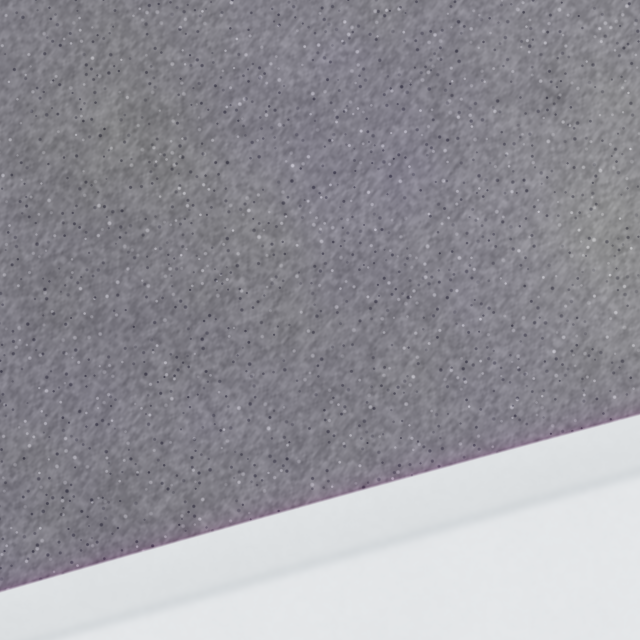
This texture is drawn by a Shadertoy shader. Its source:

```glsl
// Draws a speckled grey stone slab above a pale, softly creased slanted ledge.

float hash(vec2 p) {
    vec3 q = fract(vec3(p.xyx) * 0.1031);
    q += dot(q, q.yzx + 33.33);
    return fract((q.x + q.y) * q.z);
}

float valueNoise(vec2 p) {
    vec2 cell = floor(p);
    vec2 f = fract(p);
    f = f * f * (3.0 - 2.0 * f);
    float low = mix(hash(cell), hash(cell + vec2(1, 0)), f.x);
    float high = mix(hash(cell + vec2(0, 1)), hash(cell + vec2(1, 1)), f.x);
    return mix(low, high, f.y);
}

// Centred fractal noise, roughly -0.5 to 0.5
float fbm(vec2 p) {
    float sum = 0.0;
    float weight = 0.5;
    for (int i = 0; i < 4; i++) {
        sum += weight * (valueNoise(p) - 0.5);
        p = mat2(1.6, 1.2, -1.2, 1.6) * p + 17.3;
        weight *= 0.5;
    }
    return sum;
}

// Soft elliptical patch, 1 at its centre
float patchAt(vec2 p, vec2 centre, vec2 radius) {
    vec2 d = (p - centre) / radius;
    return exp(-dot(d, d));
}

// One jittered spot in a share of the grid cells
float specks(vec2 p, float scale, float share, float seed) {
    vec2 grid = p * scale;
    vec2 id = floor(grid) + seed;
    vec2 centre = 0.35 + 0.3 * vec2(hash(id + 3.7), hash(id + 9.1));
    float radius = mix(0.2, 0.35, hash(id + 21.9));
    float spot = 1.0 - smoothstep(0.25 * radius, radius, length(fract(grid) - centre));
    return spot * step(hash(id), share) * mix(0.4, 1.0, hash(id + 41.3));
}

vec3 stone(vec2 p, float aboveEdge) {
    // Broad light and stains
    float light = 0.035 * smoothstep(0.55, 1.0, p.x) * smoothstep(0.3, 0.6, p.y);
    light += 0.028 * patchAt(p, vec2(0.95, 0.68), vec2(0.16, 0.25));
    light += 0.015 * patchAt(p, vec2(0.5, 0.85), vec2(0.3, 0.25));
    light -= 0.035 * patchAt(p, vec2(0.87, 0.87), vec2(0.05, 0.09));
    light -= 0.018 * patchAt(p, vec2(0.0, 0.3), vec2(0.3, 0.4));
    light += 0.04 * fbm(p * 6.0);

    // Drift between warm grey and violet grey
    float violet = 0.5 + 0.9 * fbm(p * 5.0 + 40.0);
    violet += 0.35 * patchAt(p, vec2(0.55, 0.83), vec2(0.22, 0.25));
    violet -= 0.4 * patchAt(p, vec2(0.95, 0.75), vec2(0.14, 0.25));
    violet -= 0.2 * patchAt(p, vec2(0.28, 0.65), vec2(0.2, 0.2));
    violet += 0.4 * exp(-max(aboveEdge, 0.0) / 0.08);
    vec3 colour = mix(vec3(0.495, 0.495, 0.500), vec3(0.500, 0.490, 0.540),
                      clamp(violet, 0.0, 1.2)) + light;

    // Grain stretched along the rising diagonal
    vec2 along = vec2(0.6, 0.8);
    vec2 slanted = vec2(dot(p, along), dot(p, vec2(along.y, -along.x)));
    float grain = 0.10 * (valueNoise(slanted * vec2(105.0, 165.0) + 60.0) - 0.5);
    grain += 0.06 * (valueNoise(slanted * vec2(190.0, 270.0) + 90.0) - 0.5);
    grain += 0.06 * fbm(p * 45.0);
    colour += grain;

    // Dark pits and bright mineral flecks
    colour -= 0.20 * specks(slanted, 82.0, 0.22, 5.0) * vec3(1.0, 1.0, 0.9);
    colour += 0.19 * specks(slanted + 0.37, 74.0, 0.15, 150.0);

    // Mauve contact shadow along the edge
    colour += vec3(0.025, -0.015, 0.008) * exp(-max(aboveEdge, 0.0) / 0.018);
    colour -= vec3(0.05, 0.10, 0.06) * exp(-max(aboveEdge, 0.0) / 0.004);
    return colour;
}

vec3 ledge(vec2 p, float aboveCrease) {
    vec3 band = vec3(0.860, 0.872, 0.880);
    vec3 face = vec3(0.893, 0.902, 0.910);
    vec3 colour = mix(face, band, smoothstep(-0.012, 0.012, aboveCrease));
    float crease = exp(-pow((aboveCrease - 0.003) / 0.011, 2.0));
    colour -= vec3(0.034, 0.030, 0.027) * crease;
    colour += 0.012 * smoothstep(0.03, 0.10, aboveCrease);
    return colour + 0.012 * fbm(p * 90.0) + 0.012 * fbm(p * 8.0);
}

void mainImage(out vec4 fragColor, in vec2 fragCoord) {
    vec2 p = fragCoord / iResolution.xy;
    float edgeHeight = 0.0755 + 0.2775 * p.x + 0.010 * p.x * (1.0 - p.x);
    float creaseHeight = -0.022 + 0.281 * p.x;
    float aboveEdge = p.y - edgeHeight;
    float softness = max(0.003, 1.0 / iResolution.y);

    vec3 colour = mix(ledge(p, p.y - creaseHeight), stone(p, aboveEdge),
                      smoothstep(-softness, softness, aboveEdge));
    fragColor = vec4(clamp(colour, 0.0, 1.0), 1.0);
}
```
